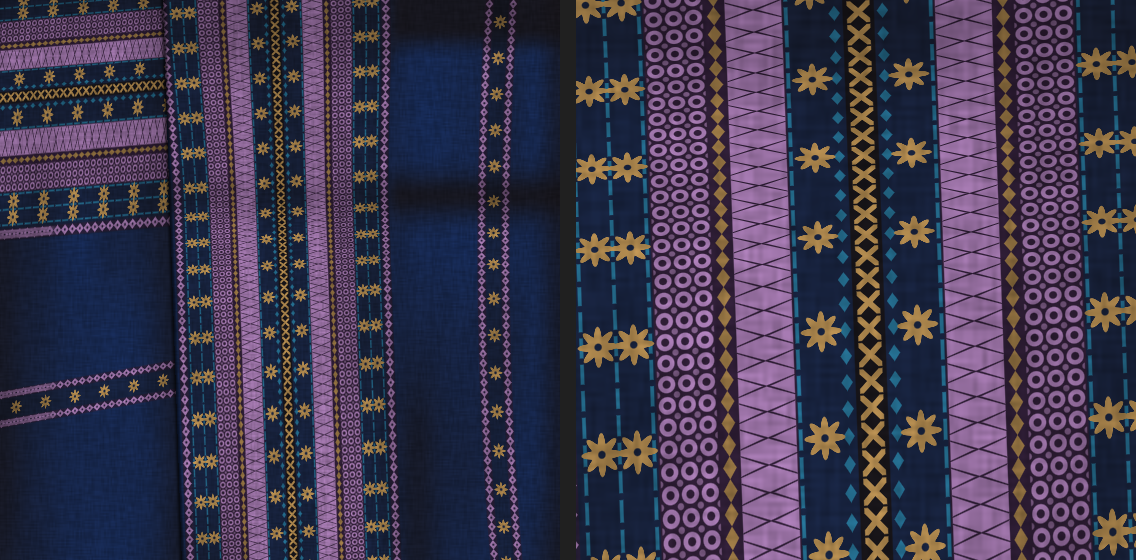
Left: the whole. Right: its middle third, enlarged.
This texture is drawn by a Shadertoy shader. Its source:

```glsl
const float REPEATS = 16.0;  // flower pitches across the canvas
const vec3 NAVY   = vec3(0.085, 0.145, 0.285);
const vec3 SHADOW = vec3(0.085, 0.075, 0.090);
const vec3 PLUM   = vec3(0.165, 0.105, 0.190);
const vec3 MAUVE  = vec3(0.570, 0.420, 0.610);
const vec3 GOLD   = vec3(0.630, 0.490, 0.280);
const vec3 TEAL   = vec3(0.130, 0.390, 0.510);
const vec3 INK    = vec3(0.085, 0.105, 0.165);

float hash(vec2 p) { return fract(sin(dot(p, vec2(127.1, 311.7))) * 43758.5453); }

float noise(vec2 p) {
    vec2 i = floor(p), f = fract(p);
    f = f * f * (3.0 - 2.0 * f);
    return mix(mix(hash(i), hash(i + vec2(1, 0)), f.x),
               mix(hash(i + vec2(0, 1)), hash(i + vec2(1, 1)), f.x), f.y);
}

float fill(float d, float aa) { return clamp(0.5 - d / aa, 0.0, 1.0); }
float cell(float x, float pitch) { return (fract(x / pitch + 0.5) - 0.5) * pitch; }
float box(vec2 p, vec2 size) { p = abs(p) - size; return max(p.x, p.y); }
float bell(float x, float width) { return exp(-x * x / (width * width)); }

float diamond(vec2 p, vec2 size) {
    return (abs(p.x) / size.x + abs(p.y) / size.y - 1.0) * min(size.x, size.y);
}

// Eight petals around a small eye
float flower(vec2 p) {
    float petals = length(p) - 0.15 - 0.045 * cos(8.0 * atan(p.y, p.x + 1e-5));
    return max(petals, 0.035 - length(p));
}

float dashes(vec2 p) { return box(vec2(p.x, cell(p.y, 0.25)), vec2(0.018, 0.095)); }

vec4 layer(vec4 base, vec3 color, float cover) { return mix(base, vec4(color, 1.0), cover); }

// Row of eyed diamonds that smears into a solid bar
vec4 border(vec4 c, vec2 p, float smear, float aa) {
    vec2 k = vec2(p.x, cell(p.y, 0.25));
    c = layer(c, PLUM, fill(abs(p.x) - 0.12, aa) * 0.7);
    c = layer(c, MAUVE, fill(max(diamond(k, vec2(0.11, 0.13)), 0.028 - length(k)), aa));
    return layer(c, MAUVE * 0.85, smear * fill(abs(abs(p.x) - 0.055) - 0.035, aa));
}

// Narrow stripe: flowers between two borders; p is (across, along)
vec4 stripe(vec2 p, float spread, float smear, float aa) {
    vec4 c = layer(vec4(0), INK, 0.5 * fill(abs(p.x) - spread, aa));
    c = border(c, vec2(abs(p.x) - spread, p.y), smear, aa);
    return layer(c, GOLD, fill(flower(vec2(p.x, cell(p.y, 1.0))), aa));
}

// Wide mirrored band; p is (across, along)
vec4 band(vec2 p, float smear, float aa) {
    p.y += 0.07 * p.x;
    float a = abs(p.x), y = p.y;
    vec4 c = layer(vec4(0), INK, 0.55 * fill(a - 3.08, aa));
    c = layer(c, PLUM, fill(abs(a - 1.385) - 0.67, aa));

    // Central crosses with teal beads
    vec2 k = vec2(p.x, cell(y, 0.25));
    c = layer(c, SHADOW, fill(a - 0.15, aa));
    float cross = max(abs(abs(k.x) - abs(k.y)) - 0.04, box(k, vec2(0.11, 0.115)));
    c = layer(c, GOLD, fill(cross, aa));
    c = layer(c, TEAL, fill(diamond(vec2(a - 0.23, cell(y, 0.25)), vec2(0.055, 0.08)), aa));

    // Long spindles and the half-step wedges between them
    float wedge = diamond(vec2(abs(a - 1.0) - 0.27, cell(y + 0.12, 0.24)), vec2(0.23, 0.085));
    float spindle = diamond(vec2(a - 1.0, cell(y, 0.24)), vec2(0.34, 0.115));
    c = layer(c, MAUVE, fill(max(min(spindle, wedge), abs(a - 1.0) - 0.27), aa));

    // Gold bead column and three columns of rings
    c = layer(c, GOLD * 0.85, fill(diamond(vec2(a - 1.375, cell(y, 0.2)), vec2(0.065, 0.1)), aa));
    vec2 r = vec2(cell(a - 1.76, 0.19), cell(y, 0.2));
    float inside = fill(abs(a - 1.76) - 0.28, aa);
    c = layer(c, MAUVE, inside * fill(abs(length(r) - 0.06) - 0.022, aa));
    vec2 g = vec2(cell(a - 1.665, 0.19), cell(y + 0.1, 0.2));
    c = layer(c, MAUVE * 0.75, inside * fill(length(g) - 0.03, aa));

    // Teal dashes, single and paired flowers, outer border
    for (int i = 0; i < 3; i++)
        c = layer(c, TEAL, fill(dashes(vec2(a - 2.09 - 0.33 * float(i), y)), aa));
    c = layer(c, TEAL, fill(dashes(vec2(a - 0.69, y)), aa));
    float across = a < 1.4 ? a - 0.46 : abs(a - 2.42) - 0.17;
    c = layer(c, GOLD, fill(flower(vec2(across, cell(y, 1.0))), aa));
    return border(c, vec2(a - 2.95, y), smear, aa);
}

// Soft folds: 1 is lit, 0 is deep shade
float foldLight(vec2 p, float seam) {
    float right = smoothstep(10.9, 11.5, p.x), left = step(p.x, seam);
    float light = 0.72 + 0.5 * noise(p * vec2(0.9, 0.3) + 3.0);
    light *= 1.0 - mix(0.4, 0.85, right) * (1.0 - left) * bell(p.y - 5.6, 0.65);
    light *= mix(mix(0.55, 0.12, right), 1.0, smoothstep(0.8, mix(2.8, 1.7, right), p.y + left));
    light *= 1.0 - 0.7 * left * bell(p.x, 0.8) * smoothstep(6.0, 7.0, p.y);
    light *= 1.0 - 0.55 * left * bell(p.x - seam, 0.7);
    light *= 1.0 - 0.6 * bell(p.x - 11.9, 0.7) * smoothstep(9.0, 13.0, p.y);
    return light * (1.0 - 0.6 * smoothstep(15.1, 16.0, p.x));
}

void mainImage(out vec4 fragColor, in vec2 fragCoord) {
    vec2 uv = fragCoord / iResolution.xy;
    vec2 p = vec2(uv.x, 1.0 - uv.y) * REPEATS;  // y runs down the cloth
    float aa = 1.3 * REPEATS / iResolution.y;
    float seam = 4.65 + 0.034 * p.y;
    float slack = 0.75 * smoothstep(5.2, 8.3, p.y) * (1.0 - smoothstep(9.0, 15.2, p.y));
    vec4 weave;

    if (p.x < seam) {  // side panel, pattern turned sideways
        float smear = 1.0 - smoothstep(1.3, 1.7, p.x);
        float s = p.y - 2.79 + 0.085 * p.x;
        weave = band(vec2(s / (s > 0.0 ? 1.33 : 1.05), p.x / 0.86 - 0.61), smear, aa);
        vec4 low = stripe(vec2(p.y - 11.71 + 0.18 * p.x, p.x / 0.84 - 0.55), 0.41, smear, aa);
        weave = mix(weave, low, step(8.0, p.y));
    } else {
        float spread = 1.08 - 0.08 * smoothstep(0.0, 6.0, p.y);
        weave = band(vec2((p.x - 7.83 - 0.0352 * p.y) / spread, p.y + slack - 0.21), 0.0, aa);
        float bend = (p.y - 7.1) / 7.9;
        vec2 q = vec2(p.x - 14.1 - 0.29 * bend * bend, (p.y + 0.45 * slack - 0.63) / 1.03);
        weave = mix(weave, stripe(q, 0.34, 0.0, aa), step(12.5, p.x));
    }

    // Shade the cloth, lay the woven pattern over it, add thread grain
    float light = foldLight(p, seam);
    vec3 color = mix(SHADOW, NAVY, light);
    color = color * (1.0 - weave.a) + weave.rgb * mix(0.62, 1.0, light);
    color *= 1.0 - 0.6 * bell(p.x - seam, 0.07);
    float grain = noise(p * vec2(4.0, 22.0)) + noise(p * vec2(22.0, 4.0));
    fragColor = vec4(color * (0.82 + 0.18 * grain), 1.0);
}
```
